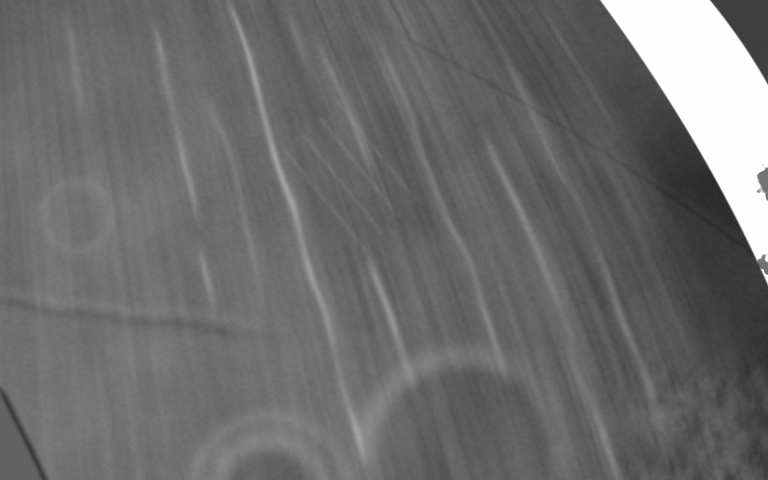
This texture is drawn by a WebGL 2 fragment shader. Its source:

```glsl
#version 300 es
precision highp float;
// A grey curved surface with long bowed streaks, pale arches and a white rim.
// Each point is mapped back along its bowed fibre to a coordinate s at the top
// edge; streaks and fine noise are drawn in that (s, depth) space.

uniform vec2 u_resolution;
out vec4 outColor;

#define FIBRE_LEAN 0.07
#define FIBRE_SPREAD 0.53
#define FIBRE_BOW 0.16
#define FINE_GAIN 0.11
#define CLOUD_GAIN 0.09
#define GRAIN_GAIN 0.025
#define STREAK_GAIN 0.20
#define ARCH_GAIN 0.085
#define RIM_WHITE 0.995

const int STREAKS = 12;
// Position s, start depth, end depth, strength
const vec4 streaks[STREAKS] = vec4[](
  vec4(0.138, 0.02, 0.26, 0.50), vec4(0.311, 0.05, 0.46, 0.85),
  vec4(0.302, 0.50, 0.65, 0.75), vec4(0.387, 0.20, 0.66, 0.50),
  vec4(0.476, 0.00, 0.96, 1.15), vec4(0.590, 0.02, 0.16, 0.55),
  vec4(0.634, 0.09, 0.35, 0.75), vec4(0.584, 0.52, 0.82, 0.75),
  vec4(0.745, 0.06, 0.78, 0.70), vec4(0.872, 0.28, 1.02, 0.80),
  vec4(0.977, 0.13, 0.85, 0.75), vec4(1.115, 0.02, 0.29, 0.40));

float hash(vec2 p) {
  return fract(sin(dot(p, vec2(127.1, 311.7))) * 43758.5453);
}

float noise(vec2 p) {
  vec2 i = floor(p), f = fract(p);
  f = f * f * (3.0 - 2.0 * f);
  return mix(mix(hash(i), hash(i + vec2(1, 0)), f.x),
             mix(hash(i + vec2(0, 1)), hash(i + vec2(1, 1)), f.x), f.y);
}

float fbm(vec2 p) {
  float sum = 0.0, gain = 0.5;
  for (int i = 0; i < 4; i++) {
    sum += gain * noise(p);
    p = p * 2.03 + 17.3;
    gain *= 0.5;
  }
  return sum;
}

float bell(float d, float width) {
  d /= width;
  return exp(-d * d);
}

float segment(vec2 p, vec2 a, vec2 b) {
  vec2 ab = b - a;
  return length(p - a - ab * clamp(dot(p - a, ab) / dot(ab, ab), 0.0, 1.0));
}

// Solves the bowed fibre equation for its starting place on the top edge
float fibreCoord(float x, float t) {
  float a = FIBRE_BOW * t * t, b = 1.0 + FIBRE_SPREAD * t;
  float c = x - FIBRE_LEAN * t;
  return 2.0 * c / (b + sqrt(max(b * b - 4.0 * a * c, 0.01)));
}

float baseTone(vec2 p, float s, float t) {
  float tone = mix(0.435, 0.385, smoothstep(0.25, 0.75, s));
  tone -= 0.055 * smoothstep(0.80, 1.08, s);
  tone -= 0.12 * smoothstep(1.03, 1.23, s) * smoothstep(0.0, 0.42, t);
  tone -= 0.04 * smoothstep(0.35, 0.0, t) * smoothstep(0.7, 0.0, s);
  tone += 0.025 * smoothstep(0.55, 0.0, p.x) * smoothstep(0.5, 0.9, t);
  return tone + CLOUD_GAIN * (fbm(p * 7.0) - 0.47);
}

float streakLight(float s, float t) {
  float light = 0.0;
  for (int i = 0; i < STREAKS; i++) {
    vec4 k = streaks[i];
    float wobble = 0.012 * (noise(vec2(t * 9.0, float(i) * 7.0)) - 0.5);
    float span = smoothstep(k.y - 0.03, k.y + 0.06, t) * smoothstep(k.z + 0.04, k.z - 0.08, t);
    float wear = 0.45 + 0.75 * noise(vec2(s * 70.0, t * 12.0 + float(i)));
    float d = s - k.x - wobble;
    light += k.w * span * wear * (0.65 * bell(d, 0.007) + 0.22 * bell(d, 0.018));
  }
  return light;
}

float archLight(vec2 p) {
  vec2 big = p - vec2(0.965, 0.055), small = p - vec2(0.5625, -0.03);
  float r = length(big), q = length(small);
  float fade = mix(1.0, 0.45, smoothstep(-0.05, 0.2, big.x)) * smoothstep(-0.16, 0.0, big.y);
  float light = fade * bell(r - 0.205, 0.026) - 0.35 * smoothstep(0.19, 0.16, r);
  light += 0.9 * bell(q - 0.115, 0.022) + 0.65 * bell(q - 0.163, 0.018);
  return light - 0.5 * smoothstep(0.10, 0.07, q);
}

// Creases are dark, the crossing fibres and the faint ring are light
float creases(vec2 p, float t) {
  float fold = p.y - 0.96 + 0.50 * (p.x - 0.77) + 0.14 * (p.x - 0.77) * (p.x - 0.77);
  float mark = -0.035 * bell(fold, 0.006) * smoothstep(0.75, 0.9, p.x);
  mark -= 0.015 * smoothstep(0.0, 0.03, fold) * smoothstep(0.8, 1.0, p.x);
  float sag = p.y - 0.365 + 0.12 * p.x + 0.025 * (fbm(p * 8.0) - 0.5);
  mark -= 0.04 * bell(sag, 0.012) * smoothstep(0.62, 0.45, p.x);
  mark += 0.025 * bell(sag - 0.025, 0.012) * smoothstep(0.6, 0.4, p.x);
  mark += 0.03 * bell(length(p - vec2(0.16, 0.55)) - 0.072, 0.012);
  for (int i = 0; i < 4; i++) {
    vec2 start = vec2(0.60 + 0.035 * float(i), 0.68 + 0.035 * float(i));
    mark += 0.04 * bell(segment(p, start, start + vec2(0.16, -0.20)), 0.005);
  }
  return mark;
}

void main() {
  vec2 p = gl_FragCoord.xy / u_resolution.y;
  float t = 1.0 - p.y, aa = 1.5 / u_resolution.y;
  float s = fibreCoord(p.x, t);

  // Surface tone, fine fibres and main streaks
  float tone = baseTone(p, s, t);
  float fine = 0.6 * noise(vec2(s * 75.0, t * 3.0)) + 0.4 * noise(vec2(s * 150.0, t * 5.0 + 9.0));
  float fineFade = mix(0.55, 1.0, smoothstep(0.3, 0.6, s)) * smoothstep(1.25, 1.0, s);
  tone += FINE_GAIN * (fine - 0.47) * fineFade;
  tone += STREAK_GAIN * streakLight(s, t) + ARCH_GAIN * archLight(p) + creases(p, t);

  // Mottled lower right and overall grain
  float mottle = smoothstep(1.2, 1.4, p.x) * smoothstep(0.3, 0.18, p.y);
  tone += mottle * (0.2 * (fbm(p * vec2(40.0, 24.0)) - 0.42));
  tone += GRAIN_GAIN * (noise(p * 160.0) - 0.5);

  // Lower left corner with its dark edge
  float corner = p.x - 0.095 + 0.49 * p.y - 0.12 * p.y * (0.19 - p.y);
  tone = mix(tone, 0.39, smoothstep(aa, -aa, corner));
  tone -= 0.17 * bell(corner, 0.008) * smoothstep(0.21, 0.17, p.y);

  // White rim, its specks and the dark area beyond
  float inner = p.x - (1.25 + 0.737 * t - 0.249 * t * t);
  float outer = p.x - (1.479 + 0.814 * t - 0.73 * t * t);
  float speckZone = bell(length((p - vec2(1.60, 0.62)) * vec2(1.0, 0.6)), 0.028)
                  + bell(length((p - vec2(1.60, 0.445)) * vec2(1.0, 0.8)), 0.025);
  float specks = smoothstep(0.48, 0.62, speckZone * (0.4 + noise(p * 85.0)));
  float rim = mix(RIM_WHITE, 0.45, specks);
  tone = mix(tone, rim, smoothstep(-aa, aa, inner));
  float beyond = smoothstep(-aa, aa, outer) * smoothstep(0.35, 0.25, t);
  tone = mix(tone, 0.25 + 0.04 * (fbm(p * 12.0) - 0.5), beyond);

  outColor = vec4(vec3(clamp(tone, 0.0, 1.0)), 1.0);
}
```
